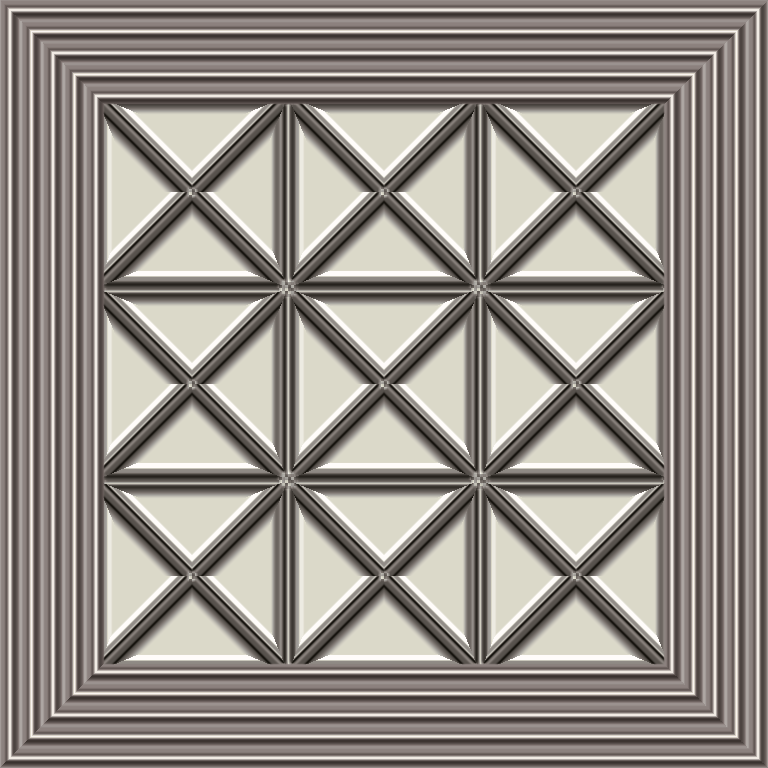
A WebGL 1 fragment shader for this pattern:

```glsl
precision highp float;
uniform vec2 u_resolution;

float hash(vec2 p) {
  vec3 q = fract(vec3(p.xyx) * 0.1031);
  q += dot(q, q.yzx + 33.33);
  return fract((q.x + q.y) * q.z);
}

// Soft band centred on c with half width w.
float band(float s, float c, float w) {
  float x = (s - c) / w;
  return exp(-x * x);
}

// Brightness to warm metal colour.
vec3 metal(float t) {
  vec3 col = mix(vec3(0.08, 0.07, 0.05), vec3(0.32, 0.30, 0.28), clamp((t - 0.06) / 0.25, 0.0, 1.0));
  col = mix(col, vec3(0.50, 0.47, 0.45), clamp((t - 0.31) / 0.16, 0.0, 1.0));
  col = mix(col, vec3(0.65, 0.64, 0.62), clamp((t - 0.47) / 0.17, 0.0, 1.0));
  col = mix(col, vec3(0.86, 0.85, 0.79), clamp((t - 0.64) / 0.19, 0.0, 1.0));
  return mix(col, vec3(1.0, 0.99, 0.98), clamp((t - 0.83) / 0.14, 0.0, 1.0));
}

// Lit side is positive s, shadow side is negative s.
float diagonalBar(float s) {
  float t = mix(0.83, 0.33, smoothstep(-0.026, -0.011, s));
  t = mix(t, 0.55, smoothstep(0.005, 0.008, s));
  t = mix(t, 1.0, smoothstep(0.0115, 0.0145, s));
  t = mix(t, 0.83, smoothstep(0.0175, 0.021, s));
  t = mix(t, 0.04, band(s, 0.0045, 0.0015));
  t = mix(t, 0.50, band(s, 0.0005, 0.0020));
  t = mix(t, 0.74, band(s, 0.0075, 0.0010));
  return mix(t, 0.05, band(s, -0.0092, 0.0018));
}

float horizontalBar(float s) {
  float t = mix(0.83, 0.36, smoothstep(-0.025, -0.013, s));
  t = mix(t, 0.54, smoothstep(0.007, 0.010, s));
  t = mix(t, 1.0, smoothstep(0.0135, 0.0165, s));
  t = mix(t, 0.83, smoothstep(0.021, 0.023, s));
  t = mix(t, 0.13, band(s, 0.0045, 0.0030));
  t = mix(t, 0.80, band(s, -0.0045, 0.0018));
  return mix(t, 0.18, band(s, -0.0095, 0.0028));
}

float verticalBar(float s) {
  float t = mix(0.83, 0.40, smoothstep(-0.023, -0.015, s));
  t = mix(t, 0.62, smoothstep(0.008, 0.011, s));
  t = mix(t, 0.90, smoothstep(0.013, 0.016, s));
  t = mix(t, 0.83, smoothstep(0.019, 0.022, s));
  t = mix(t, 0.56, band(s, -0.0095, 0.0020));
  t = mix(t, 0.14, band(s, -0.0045, 0.0022));
  t = mix(t, 0.82, band(s, 0.0005, 0.0017));
  return mix(t, 0.22, band(s, 0.0060, 0.0030));
}

// Small polished stud with speckled glints.
float stud(float t, vec2 q, float radius) {
  float r = length(q);
  float speck = hash(floor(q * 260.0) + 80.0);
  float shine = 0.25 + 0.6 * speck + 0.15 * band(r, radius * 0.6, radius * 0.25);
  return mix(t, shine, 0.85 - 0.85 * smoothstep(radius * 0.4, radius * 1.1, r));
}

// Crossed bars in a three by three grid of square cells.
float lattice(vec2 p) {
  vec2 q = (fract((p - 0.125) * 4.0) - 0.5) * 0.25;
  vec2 corner = q - 0.125 * (step(0.0, q) * 2.0 - 1.0);
  float falling = (q.x + q.y) * 0.7071;
  float rising = (q.y - q.x) * 0.7071;
  float diagonal = abs(falling) < abs(rising) ? falling : rising;
  float t = diagonalBar(diagonal);
  float straight = min(abs(corner.x), abs(corner.y));
  if (straight < abs(diagonal)) {
    t = abs(corner.x) < abs(corner.y) ? verticalBar(corner.x) : horizontalBar(corner.y);
  }
  t = stud(t, q, 0.009);
  return stud(t, corner, 0.015);
}

// Mitred mouldings, reversed on the sides facing away from the light.
float frame(vec2 p, vec2 edge) {
  float d = min(edge.x, edge.y);
  bool upright = edge.x < edge.y;
  float side = upright ? 0.5 - p.x : p.y - 0.5;
  float f = fract((d - 0.013) / 0.028 + 0.5) - 0.5;
  f *= side < 0.0 ? -1.0 : 1.0;
  float t = 0.46 + 0.06 * cos(6.2832 * (f + 0.25));
  t = mix(t, upright ? 0.27 : 0.20, band(f, 0.20, 0.13));
  t = mix(t, 0.34, band(f, -0.16, 0.08));
  t = mix(t, upright ? 0.66 : 0.58, band(abs(f), 0.48, 0.07));
  return mix(t, 0.94, band(f, 0.0, 0.085));
}

void main() {
  vec2 p = gl_FragCoord.xy / u_resolution;
  vec2 edge = 0.5 - abs(p - 0.5);
  float px = 1.0 / min(u_resolution.x, u_resolution.y);
  float inside = smoothstep(0.1354 - px, 0.1354 + px, min(edge.x, edge.y));
  vec3 mouldings = metal(frame(p, edge)) + vec3(0.012, -0.004, 0.004);
  gl_FragColor = vec4(mix(mouldings, metal(lattice(p)), inside), 1.0);
}
```
